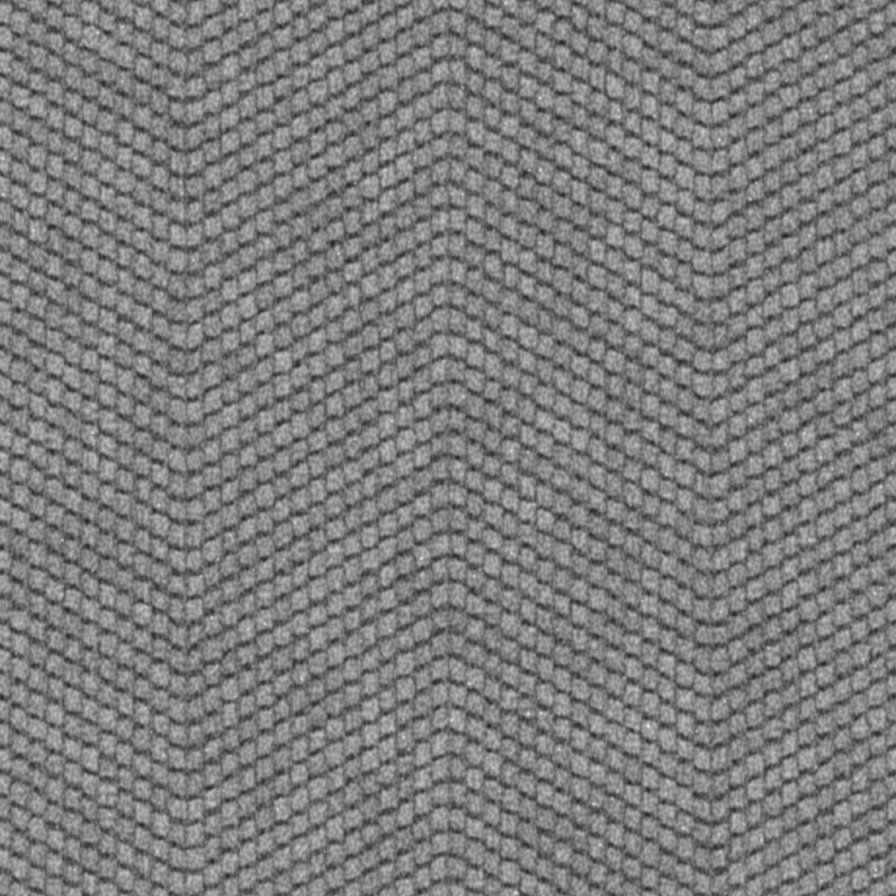
A WebGL 2 fragment shader for this texture:

```glsl
#version 300 es
precision highp float;
// Grey herringbone cloth: narrow upright stitches stepped into slanting ribs,
// with dark notches between ribs; the slant reverses every 15 columns.
// Gradient noise bends the yarn and adds fibres, wear and pale flecks.
uniform vec2 u_resolution;
out vec4 fragColor;

float hash(vec2 p) {
    vec3 q = fract(p.xyx * vec3(0.1031, 0.1030, 0.0973));
    q += dot(q, q.yzx + 33.33);
    return fract((q.x + q.y) * q.z);
}

float gradientDot(vec2 cell, vec2 offset) {
    float angle = 6.2832 * hash(cell);
    return dot(vec2(cos(angle), sin(angle)), offset);
}

float gradientNoise(vec2 p) {
    vec2 i = floor(p), f = fract(p);
    vec2 u = f * f * f * (f * (f * 6.0 - 15.0) + 10.0);
    vec2 e = vec2(1.0, 0.0);
    return mix(
        mix(gradientDot(i, f), gradientDot(i + e, f - e), u.x),
        mix(gradientDot(i + e.yx, f - e.yx), gradientDot(i + 1.0, f - 1.0), u.x),
        u.y);
}

float roundedBox(vec2 p, vec2 halfSize, float radius) {
    vec2 d = abs(p) - halfSize + radius;
    return length(max(d, 0.0)) + min(max(d.x, d.y), 0.0) - radius;
}

// Brightness of the woven structure before fibres and wear
float weave(vec2 uv) {
    // Slight waviness of the yarn
    uv += 0.0035 * vec2(gradientNoise(uv * 42.0), gradientNoise(uv * 42.0 + 57.0));

    // Columns step up, then down, to form the herringbone
    float x = (uv.x - 0.208) * 51.2;
    float column = floor(x);
    float phase = mod(column, 30.0);
    float slant = phase < 15.0 ? 0.4 : -0.4;
    float rise = 0.4 * min(phase, 29.0 - phase);

    // Each step is partly sheared so that the ribs hold together
    float across = fract(x) - 0.5;
    float y = uv.y * 36.0 - rise - 0.45 * slant * across;
    vec2 id = vec2(column, floor(y));
    vec2 p = vec2(across, (fract(y) - 0.5) * 1.42);

    // Stitch size and tone vary from one to the next
    float vary = hash(id + 200.0) - 0.5;
    float d = roundedBox(p, vec2(0.36 + 0.08 * vary, 0.49 + 0.08 * vary), 0.2);
    float stitch = 1.0 - smoothstep(-0.16, 0.16, d);
    float face = 0.59 + 0.03 * p.y + 0.06 * vary;

    // Groove between ribs, with a dark notch beside each stitch end
    float toGroove = (0.71 - abs(p.y)) / 0.25;
    float groove = exp(-toGroove * toGroove);
    float depth = 0.13 + 0.06 * cos(6.2832 * (across + 0.15));
    return mix(0.46 - depth * groove, face, stitch);
}

void main() {
    vec2 uv = gl_FragCoord.xy / u_resolution;
    float tone = weave(uv);

    // Fine fibres, coarser fuzz and broad uneven wear
    tone += 0.20 * gradientNoise(uv * vec2(230.0, 180.0));
    tone += 0.10 * gradientNoise(uv * 120.0 + 31.0);
    tone += 0.025 * gradientNoise(uv * 9.0 + 11.0);

    // Sparse pale flecks of loose fibre
    vec2 grid = uv * 150.0;
    vec2 cell = floor(grid);
    vec2 jitter = 0.3 * vec2(hash(cell + 71.0), hash(cell + 137.0)) - 0.15;
    float fleck = 1.0 - smoothstep(0.1, 0.45, length(fract(grid) - 0.5 - jitter));
    tone += 0.17 * fleck * smoothstep(0.965, 1.0, hash(cell + 19.0));

    // Neutral grey, very slightly warmer in the shadows
    vec3 warmth = mix(vec3(0.003, 0.0, -0.004), vec3(0.0), smoothstep(0.3, 0.5, tone));
    fragColor = vec4(clamp(vec3(tone) + warmth, 0.0, 1.0), 1.0);
}
```
